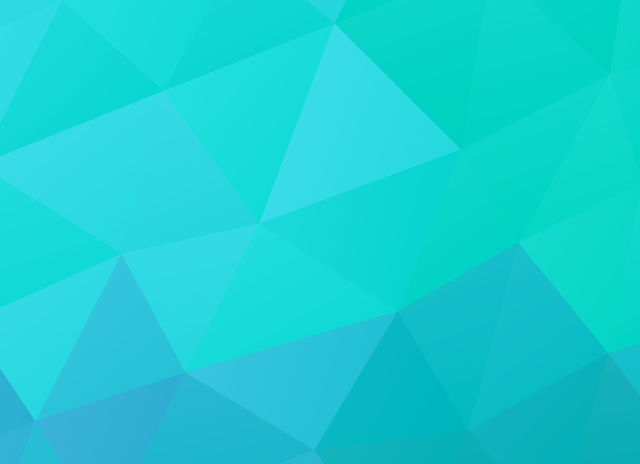
Give the GLSL for this background, as a Shadertoy shader.

```glsl
// Columns are the lattice steps: one falling diagonal, one rising
const mat2 LATTICE = mat2(0.22, -0.23, 0.35, 0.13);
const vec2 ORIGIN = vec2(0.56, 0.56);

vec2 hash2(vec2 p) {
    vec3 q = fract(vec3(p.xyx) * vec3(0.1031, 0.1030, 0.0973) + 0.37);
    q += dot(q, q.yzx + 33.33);
    return fract((q.xx + q.yz) * q.zy);
}

// Jittered lattice point, in units of canvas height
vec2 meshVertex(vec2 id) {
    return ORIGIN + LATTICE * (id + 0.36 * (hash2(id + 41.0) - 0.5));
}

// Inside distance to one edge of a counter-clockwise triangle
float edgeDistance(vec2 p, vec2 a, vec2 b) {
    vec2 along = normalize(b - a);
    return dot(vec2(-along.y, along.x), p - a);
}

float triangleDistance(vec2 p, vec2 a, vec2 b, vec2 c) {
    return min(edgeDistance(p, a, b), min(edgeDistance(p, b, c), edgeDistance(p, c, a)));
}

// Blue tones along the bottom, cyan to teal above
vec3 facetColor(vec2 p, vec2 center, float aspect) {
    vec2 rnd = hash2(floor(center * 917.0) + 90.0);
    vec2 tone = hash2(floor(center * 613.0) + 75.0);
    float x = center.x / aspect;
    vec3 color;
    if (center.y < 0.24 + 0.09 * x) {
        float s = x + 0.3 * (rnd.x - 0.5);
        color = s < 0.15 ? vec3(0.19, 0.69, 0.84)
              : s < 0.52 ? vec3(0.15, 0.75, 0.84)
              : vec3(0.04, 0.73, 0.77);
        color -= vec3(0.02, 0.07, 0.08) * smoothstep(0.15, 0.0, center.y) * x;
    } else {
        float s = x + 0.75 * (rnd.x - 0.5);
        color = s < 0.22 ? vec3(0.18, 0.85, 0.89)
              : s < 0.58 ? vec3(0.08, 0.85, 0.84)
              : vec3(0.03, 0.835, 0.78);
        // Rare pale mint facets near the top right
        float mint = step(0.82, tone.y) * step(1.3, x + center.y);
        color += vec3(0.2, 0.08, 0.04) * mint;
    }
    color += vec3(0.05, 0.03, 0.03) * (tone.x - 0.5);

    // Soft linear shading within the facet
    float angle = 2.3 + 1.2 * (tone.y - 0.5);
    float slope = dot(p - center, vec2(cos(angle), sin(angle)));
    return color + slope * vec3(0.24, 0.05, 0.12);
}

void mainImage(out vec4 fragColor, in vec2 fragCoord) {
    vec2 p = fragCoord / iResolution.y;
    float aspect = iResolution.x / iResolution.y;
    vec2 cell = floor(inverse(LATTICE) * (p - ORIGIN));
    vec4 sum = vec4(0.0);

    // Blend the facets of neighbouring cells by edge coverage
    for (int j = -1; j <= 1; j++)
    for (int i = -1; i <= 1; i++) {
        vec2 id = cell + vec2(i, j);
        vec2 right = meshVertex(id + vec2(1, 0));
        vec2 left = meshVertex(id + vec2(0, 1));

        // Two triangles share the steep diagonal of the cell
        for (int k = 0; k < 2; k++) {
            vec2 tip = meshVertex(id + float(k));
            vec2 v1 = k == 0 ? right : left;
            vec2 v2 = k == 0 ? left : right;
            float w = clamp(triangleDistance(p, tip, v1, v2) * iResolution.y + 0.5, 0.0, 1.0);
            if (w > 0.0) {
                sum += w * vec4(facetColor(p, (tip + v1 + v2) / 3.0, aspect), 1.0);
            }
        }
    }
    fragColor = vec4(clamp(sum.rgb / max(sum.a, 0.001), 0.0, 1.0), 1.0);
}
```
